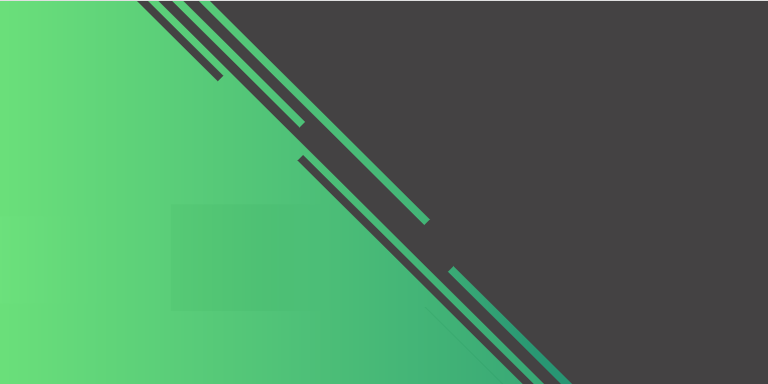
This background is drawn by a Shadertoy shader. Its source:

```glsl
// Green gradient field cut by staggered diagonal bars on a charcoal ground.

const vec3 CHARCOAL = vec3(0.267, 0.259, 0.261);
const vec3 LIME = vec3(0.417, 0.876, 0.480);
const vec3 SEA_GREEN = vec3(0.235, 0.675, 0.462);
const vec3 DEEP_TEAL = vec3(0.155, 0.585, 0.450);
const vec3 PALE = vec3(0.88);
const float LEAN = 1.007;      // horizontal run of the bars per unit of drop
const float BAR_WIDTH = 0.029;
const float FAR = 9.0;

// Antialiased coverage: inside is the positive distance from the edge.
float coverage(float inside, float pixel) {
    return clamp(0.5 + inside / pixel, 0.0, 1.0);
}

// Positive inside the rectangle spanning two corners.
float boxInside(vec2 p, vec2 low, vec2 high) {
    vec2 d = min(p - low, high - p);
    return min(d.x, d.y);
}

// Bar in diagonal space: x runs across it, y runs along it.
float bar(vec2 q, float left, float start, float end, float pixel) {
    float inside = boxInside(q, vec2(left, start), vec2(left + BAR_WIDTH, end));
    return coverage(inside * 0.7071, pixel);
}

// Faint rectangular change of tone with a fading right side.
float panel(vec2 p, vec2 low, vec2 high, float pixel) {
    float fade = 1.0 - smoothstep(mix(low.x, high.x, 0.5), high.x, p.x);
    return coverage(boxInside(p, low, high), pixel) * fade;
}

vec3 greenField(vec2 p, vec2 q, float pixel) {
    vec3 color = mix(LIME, SEA_GREEN, clamp(p.x / 1.3, 0.0, 1.15));
    color += 0.012 * panel(p, vec2(-1.0, 0.563), vec2(0.30, 0.790), pixel);
    color -= 0.016 * panel(p, vec2(0.445, 0.532), vec2(0.88, 0.810), pixel);
    // Hairline crease near the lower corner
    float crease = coverage(0.0015 - abs(q.x - 0.302) * 0.7071, pixel);
    return color - 0.025 * crease * step(0.80, p.y);
}

void mainImage(out vec4 fragColor, in vec2 fragCoord) {
    // Canvas two units wide and one high, measured from the upper left
    vec2 uv = fragCoord / iResolution.xy;
    vec2 p = vec2(2.0 * uv.x, 1.0 - uv.y);
    vec2 q = vec2(p.x - LEAN * p.y, p.x + p.y);
    float pixel = 1.0 / iResolution.y;

    // Field and its slanted edge
    vec3 green = greenField(p, q, pixel);
    vec3 color = mix(CHARCOAL, green, coverage((0.410 - q.x) * 0.7071, pixel));

    // Dark bars cut into the field
    float cuts = max(bar(q, 0.354, -FAR, 0.779, pixel),
                     bar(q, 0.354, 1.193, FAR, pixel));
    color = mix(color, CHARCOAL, cuts);

    // Green bars floating over the ground
    float strips = max(bar(q, 0.446, -FAR, 1.112, pixel),
                       bar(q, 0.515, -FAR, 1.691, pixel));
    color = mix(color, green, strips);

    // Lower bar fades into teal
    vec3 teal = mix(SEA_GREEN, DEEP_TEAL, smoothstep(1.10, 1.46, p.x));
    color = mix(color, teal, bar(q, 0.454, 1.874, FAR, pixel));

    // Thin pale rule along the top
    color = mix(color, PALE, coverage(0.0026 - p.y, pixel));
    fragColor = vec4(color, 1.0);
}
```
